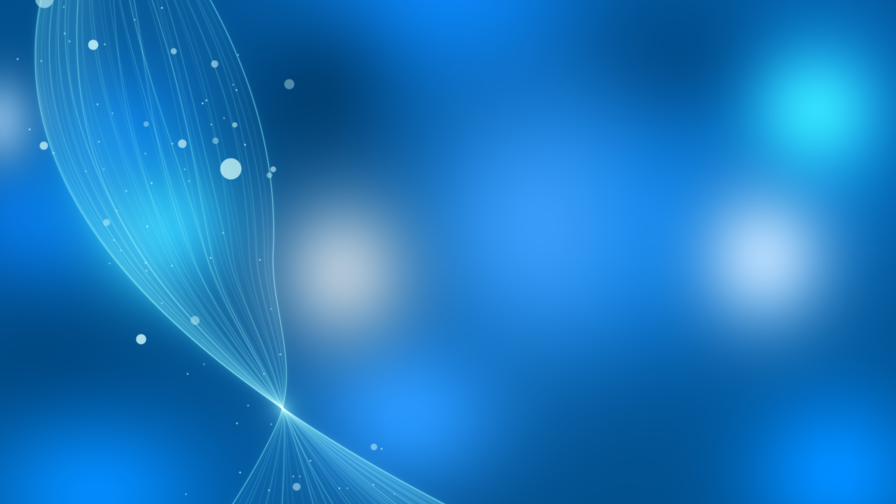
Give the GLSL for this background, as a Shadertoy shader.

```glsl
// Soft blue backdrop of blurred light spots with a twisted ribbon of fine strands.
// Spots are Gaussian blends; each strand interpolates two edge curves that cross
// at a bright knot, and glowing discs and sparks are scattered around the ribbon.

float hash(float n) {
    return fract(sin(n * 127.1 + 3.7) * 43758.5);
}

// Gaussian spot of light blended over the colour below it
void spot(inout vec3 col, vec2 p, vec2 center, vec2 radius, vec3 tint) {
    vec2 d = (p - center) / radius;
    col = mix(col, tint, exp(-dot(d, d)));
}

// Ribbon edges as x positions, with v measured down from the top
float outerEdge(float v) {
    return 0.081 + v * (-0.2 + v * (0.884 + 0.116 * v));
}

float innerEdge(float v) {
    return 0.417 + 0.55 * v - 0.6 * v * v + 0.095 * smoothstep(0.5, 0.85, v);
}

float strandX(float v, float t, float phase) {
    float twist = 0.035 * sin(5.0 * v + phase) * t * (1.0 - t) * 4.0;
    return mix(outerEdge(v), innerEdge(v), t + twist);
}

float disc(vec2 p, vec2 center, float radius) {
    float soft = 1.0 / iResolution.y;
    return 1.0 - smoothstep(radius - soft, radius + soft, length(p - center));
}

vec3 backdrop(vec2 p) {
    vec3 col = vec3(0.005, 0.31, 0.55);
    // broad blue and dark fields
    spot(col, p, vec2(0.88, 1.03), vec2(0.32, 0.22), vec3(0.04, 0.52, 0.96));
    spot(col, p, vec2(1.25, 0.56), vec2(0.34, 0.26), vec3(0.01, 0.49, 0.90));
    spot(col, p, vec2(1.62, 0.75), vec2(0.22, 0.28), vec3(0.02, 0.49, 0.85));
    spot(col, p, vec2(0.62, 0.80), vec2(0.16, 0.16), vec3(0.00, 0.25, 0.45));
    spot(col, p, vec2(1.33, 0.90), vec2(0.17, 0.13), vec3(0.00, 0.30, 0.55));
    spot(col, p, vec2(0.10, 0.28), vec2(0.20, 0.14), vec3(0.00, 0.27, 0.49));
    spot(col, p, vec2(0.07, 0.57), vec2(0.20, 0.14), vec3(0.02, 0.46, 0.88));
    spot(col, p, vec2(0.25, 0.72), vec2(0.15, 0.16), vec3(0.02, 0.47, 0.86));
    // brighter lights
    spot(col, p, vec2(1.07, 0.55), vec2(0.22, 0.24), vec3(0.22, 0.61, 0.97));
    spot(col, p, vec2(0.81, 0.18), vec2(0.20, 0.16), vec3(0.15, 0.59, 0.99));
    spot(col, p, vec2(0.19, 0.02), vec2(0.23, 0.16), vec3(0.01, 0.54, 0.98));
    spot(col, p, vec2(1.66, 0.06), vec2(0.18, 0.17), vec3(0.00, 0.55, 1.00));
    spot(col, p, vec2(0.33, 0.55), vec2(0.13, 0.13), vec3(0.16, 0.74, 0.95));
    spot(col, p, vec2(0.00, 0.76), vec2(0.07, 0.09), vec3(0.45, 0.67, 0.85));
    spot(col, p, vec2(0.68, 0.46), vec2(0.14, 0.15), vec3(0.68, 0.77, 0.84));
    spot(col, p, vec2(1.516, 0.49), vec2(0.13, 0.14), vec3(0.68, 0.84, 0.98));
    spot(col, p, vec2(1.62, 0.78), vec2(0.12, 0.12), vec3(0.20, 0.87, 0.99));
    return col;
}

vec3 ribbon(vec2 p) {
    float v = 1.0 - p.y;
    float left = outerEdge(v);
    float span = innerEdge(v) - left;
    float across = (p.x - left) * sign(span) / max(abs(span), 0.004);

    // translucent sheet, densest beside the outer edge
    float inside = smoothstep(-0.02, 0.04, across) * (1.0 - smoothstep(0.96, 1.02, across));
    float sheet = inside * (0.07 + 0.25 * (1.0 - smoothstep(0.2, 0.48, across)));
    vec3 light = vec3(0.30, 0.62, 0.85) * sheet;

    // fine strands, with a few brighter ones
    float width = max(0.0016, 0.6 / iResolution.y);
    for (int i = 0; i < 46; i++) {
        float id = float(i);
        float t = pow(id / 45.0, 1.35);
        float phase = 6.28 * hash(id);
        float x = strandX(v, t, phase);
        float slope = (strandX(v + 0.01, t, phase) - x) / 0.01;
        float d = abs(p.x - x) / sqrt(1.0 + slope * slope);
        float power = 0.07 + 0.24 * pow(hash(id + 60.0), 3.0);
        if (i == 0 || i == 45) power = 0.55;
        float line = exp(-d * d / (width * width)) + 0.10 * exp(-d / 0.008);
        light += vec3(0.42, 0.86, 0.95) * power * line;
    }

    // halo along the outer edge and around the knot
    float halo = exp(-abs(p.x - left) / 0.05) * smoothstep(0.15, 0.5, v) * (1.0 - smoothstep(0.6, 0.85, v));
    light += vec3(0.10, 0.45, 0.65) * halo * 0.45;
    light += vec3(0.5, 0.9, 1.0) * 0.6 * exp(-length(p - vec2(0.561, 0.19)) / 0.018);
    return light;
}

float sparkles(vec2 p) {
    // leading discs
    float glow = 0.8 * disc(p, vec2(0.458, 0.665), 0.021);
    glow = max(glow, 0.85 * disc(p, vec2(0.185, 0.911), 0.010));
    glow = max(glow, 0.85 * disc(p, vec2(0.280, 0.327), 0.010));
    glow = max(glow, 0.4 * disc(p, vec2(0.574, 0.833), 0.010));
    glow = max(glow, 0.6 * disc(p, vec2(0.088, 1.002), 0.018));
    // scattered small discs and tiny sparks following the ribbon
    for (int i = 0; i < 74; i++) {
        float id = float(i);
        float v = hash(id + 200.0);
        float x = mix(outerEdge(v), innerEdge(v), hash(id + 300.0));
        x += (hash(id + 400.0) - 0.5) * mix(0.12, 0.42, smoothstep(0.4, 0.8, v));
        float radius = i < 14 ? mix(0.005, 0.010, hash(id + 500.0)) : 0.0017;
        float power = mix(0.35, 0.75, hash(id + 600.0));
        glow = max(glow, power * disc(p, vec2(x, 1.0 - v), radius));
    }
    return glow;
}

void mainImage(out vec4 fragColor, in vec2 fragCoord) {
    vec2 p = fragCoord / iResolution.y;
    vec3 col = backdrop(p);
    col += (1.0 - col) * (1.0 - exp(-ribbon(p)));
    col = mix(col, vec3(0.78, 0.96, 0.97), sparkles(p));
    fragColor = vec4(col, 1.0);
}
```
